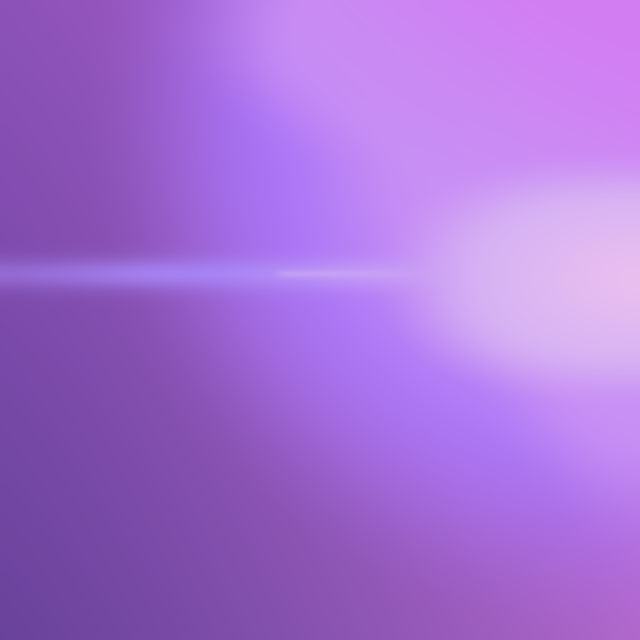
Write a Shadertoy shader that draws this background.

```glsl
// Soft violet and orchid light field with a pale halo at right and a thin horizontal streak.

// Corner colours of the dim backdrop
const vec3 DIM_BOTTOM_LEFT  = vec3(0.41, 0.26, 0.61);
const vec3 DIM_BOTTOM_RIGHT = vec3(0.69, 0.405, 0.80);
const vec3 DIM_TOP_LEFT     = vec3(0.55, 0.32, 0.72);
const vec3 DIM_TOP_RIGHT    = vec3(0.80, 0.45, 0.87);
const float DIM_CURVE       = 1.2;

// Large disc of light: violet rim, orchid interior, magenta far corner
const vec3  VIOLET      = vec3(0.655, 0.445, 0.965);
const vec3  ORCHID      = vec3(0.78, 0.55, 0.955);
const vec3  MAGENTA     = vec3(0.825, 0.485, 0.95);
const vec2  DISC_CENTER = vec2(0.94, 0.82);
const float DISC_OUTER  = 0.82;
const float DISC_RIM    = 0.48;
const float WARM_OUTER  = 0.55;
const float WARM_INNER  = 0.29;
const float WARM_SHIFT  = 0.20;

// Wide lavender glow, pale halo and its rosy core
const vec3 GLOW_COLOR  = vec3(0.79, 0.60, 0.96);
const vec3 HALO_COLOR  = vec3(0.83, 0.695, 0.955);
const vec3 CORE_COLOR  = vec3(0.91, 0.745, 0.935);
const vec2 HALO_CENTER = vec2(1.0, 0.565);
const vec2 GLOW_RADIUS = vec2(0.42, 0.27);
const vec2 HALO_RADIUS = vec2(0.335, 0.165);
const vec2 CORE_RADIUS = vec2(0.18, 0.10);
const float GLOW_STRENGTH  = 0.50;
const float HALO_SQUARENESS = 2.5;

// Horizontal streak
const vec3  STREAK_COOL    = vec3(0.66, 0.53, 0.97);
const vec3  STREAK_PALE    = vec3(0.77, 0.62, 0.96);
const vec3  FILAMENT       = vec3(0.82, 0.68, 0.96);
const float STREAK_Y       = 0.572;
const float STREAK_WIDTH   = 0.024;
const float FILAMENT_WIDTH = 0.006;

float gaussian(float x, float width) {
    float t = x / width;
    return exp(-t * t);
}

// Smooth fall from 1 at the inner radius to 0 at the outer one
float falloff(float inner, float outer, float d) {
    return 1.0 - smoothstep(inner, outer, d);
}

// Length of a rounded-box norm; a power of 2 gives an ellipse
float superLength(vec2 v, float power) {
    vec2 a = pow(abs(v) + 1e-5, vec2(power));
    return pow(a.x + a.y, 1.0 / power);
}

vec3 backdrop(vec2 uv) {
    float across = pow(uv.x, DIM_CURVE);
    vec3 bottom = mix(DIM_BOTTOM_LEFT, DIM_BOTTOM_RIGHT, across);
    vec3 top = mix(DIM_TOP_LEFT, DIM_TOP_RIGHT, across);
    return mix(bottom, top, uv.y);
}

vec3 addDisc(vec3 color, vec2 uv) {
    float d = distance(uv, DISC_CENTER);
    // The orchid interior reaches further along the top and right sides
    float reach = max(smoothstep(0.72, 0.98, uv.y), smoothstep(0.72, 1.03, uv.x));
    float warmth = falloff(WARM_INNER, WARM_OUTER, d - WARM_SHIFT * reach);
    vec3 interior = mix(ORCHID, MAGENTA, smoothstep(1.35, 1.95, uv.x + uv.y));
    vec3 light = mix(VIOLET, interior, warmth);
    return mix(color, light, falloff(DISC_RIM, DISC_OUTER, d));
}

vec3 addGlow(vec3 color, vec2 uv) {
    float d = length((uv - HALO_CENTER) / GLOW_RADIUS);
    return mix(color, GLOW_COLOR, GLOW_STRENGTH * gaussian(d, 1.0));
}

vec3 addStreak(vec3 color, vec2 uv) {
    float dy = uv.y - STREAK_Y;
    float fade = falloff(0.58, 0.76, uv.x);
    float strength = mix(0.50, 0.85, smoothstep(0.0, 0.28, uv.x)) * fade;
    vec3 tint = mix(STREAK_COOL, STREAK_PALE, smoothstep(0.30, 0.62, uv.x));
    color = mix(color, tint, strength * gaussian(dy, STREAK_WIDTH));
    float filament = smoothstep(0.42, 0.45, uv.x) * falloff(0.52, 0.70, uv.x);
    return mix(color, FILAMENT, 0.50 * filament * gaussian(dy, FILAMENT_WIDTH));
}

vec3 addHalo(vec3 color, vec2 uv) {
    vec2 offset = uv - HALO_CENTER;
    float halo = falloff(0.65, 1.25, superLength(offset / HALO_RADIUS, HALO_SQUARENESS));
    float core = gaussian(length(offset / CORE_RADIUS), 1.0);
    return mix(color, mix(HALO_COLOR, CORE_COLOR, core), halo);
}

void mainImage(out vec4 fragColor, in vec2 fragCoord) {
    vec2 uv = fragCoord / iResolution.xy;
    vec3 color = backdrop(uv);
    color = addDisc(color, uv);
    color = addGlow(color, uv);
    color = addStreak(color, uv);
    color = addHalo(color, uv);
    fragColor = vec4(color, 1.0);
}
```
